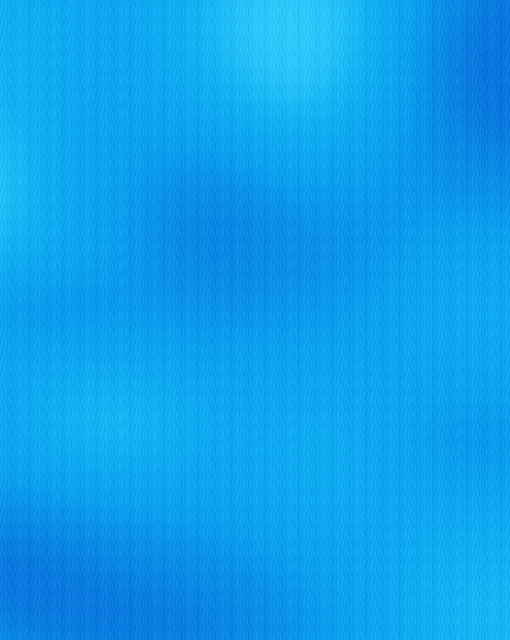
This background is drawn by a Shadertoy shader. Its source:

```glsl
// Soft blue cloth: broad light and dark glows over an azure ground,
// built by summing Gaussian glows into one tone that drives a colour ramp.
// A repeating weave of short, upright, embossed cellular fibres lies on top.

// Elliptical Gaussian falloff, 1 at the centre.
float glow(vec2 uv, vec2 centre, vec2 radius) {
    vec2 d = (uv - centre) / radius;
    return exp(-dot(d, d));
}

vec2 hash2(vec2 cell) {
    vec2 k = vec2(dot(cell, vec2(12.7, 31.1)), dot(cell, vec2(26.9, 18.3)));
    return fract(sin(k) * 437.58);
}

// Distance to the nearest cell point; the cells wrap every "period".
// Heights count for less than widths, which keeps the cell walls upright.
float cellular(vec2 p, vec2 period) {
    vec2 base = floor(p);
    float nearest = 4.0;
    for (int y = -1; y <= 1; y++) {
        for (int x = -1; x <= 1; x++) {
            vec2 cell = base + vec2(x, y);
            vec2 d = cell + hash2(mod(cell, period)) - p;
            d.y *= 0.6;
            nearest = min(nearest, dot(d, d));
        }
    }
    return sqrt(nearest);
}

// Upright fibres, lit from the left by a small difference of heights.
float weave(vec2 p) {
    vec2 q = p * vec2(228.0, 114.0);
    vec2 period = vec2(12.0, 3.0);
    float relief = cellular(q + vec2(0.25, 0.0), period)
                 - cellular(q - vec2(0.25, 0.0), period);
    float threads = sin(p.x * 238.76) * 0.13 + sin(p.y * 238.76) * 0.06;
    return relief * 1.15 + threads;
}

vec3 blueRamp(float tone) {
    vec3 colour = mix(vec3(0.04, 0.46, 0.87), vec3(0.04, 0.55, 0.90), smoothstep(0.0, 0.28, tone));
    colour = mix(colour, vec3(0.05, 0.64, 0.94), smoothstep(0.22, 0.55, tone));
    colour = mix(colour, vec3(0.07, 0.685, 0.95), smoothstep(0.5, 0.78, tone));
    return mix(colour, vec3(0.18, 0.79, 0.98), smoothstep(0.70, 1.08, tone));
}

void mainImage(out vec4 fragColor, in vec2 fragCoord) {
    vec2 uv = fragCoord / iResolution.xy;
    float tone = 0.54;

    // Light glows
    tone += 0.52 * glow(uv, vec2(0.58, 0.95), vec2(0.23, 0.21));
    tone += 0.36 * glow(uv, vec2(-0.02, 0.70), vec2(0.13, 0.15));
    tone += 0.17 * glow(uv, vec2(0.03, 0.95), vec2(0.13, 0.14));
    tone += 0.27 * glow(uv, vec2(0.22, 0.34), vec2(0.18, 0.10));
    tone += 0.13 * glow(uv, vec2(0.62, 0.28), vec2(0.16, 0.14));
    tone += 0.28 * glow(uv, vec2(0.96, 0.04), vec2(0.22, 0.16));
    tone += 0.15 * glow(uv, vec2(0.90, 0.55), vec2(0.20, 0.13));

    // Dark hollows
    tone -= 0.57 * glow(uv, vec2(1.00, 0.90), vec2(0.23, 0.22));
    tone -= 0.33 * glow(uv, vec2(0.41, 0.65), vec2(0.17, 0.17));
    tone -= 0.22 * glow(uv, vec2(0.68, 0.62), vec2(0.20, 0.16));
    tone -= 0.34 * glow(uv, vec2(-0.03, 0.12), vec2(0.22, 0.12));
    tone -= 0.42 * glow(uv, vec2(0.29, 0.02), vec2(0.34, 0.15));
    tone -= 0.17 * glow(uv, vec2(0.08, 0.52), vec2(0.18, 0.06));
    tone -= 0.16 * glow(uv, vec2(0.94, 0.31), vec2(0.14, 0.08));

    // Cloth relief, in units of the canvas height
    float relief = weave(fragCoord / iResolution.y);
    vec3 colour = blueRamp(tone) + relief * vec3(0.045, 0.075, 0.045);
    fragColor = vec4(clamp(colour, 0.0, 1.0), 1.0);
}
```
